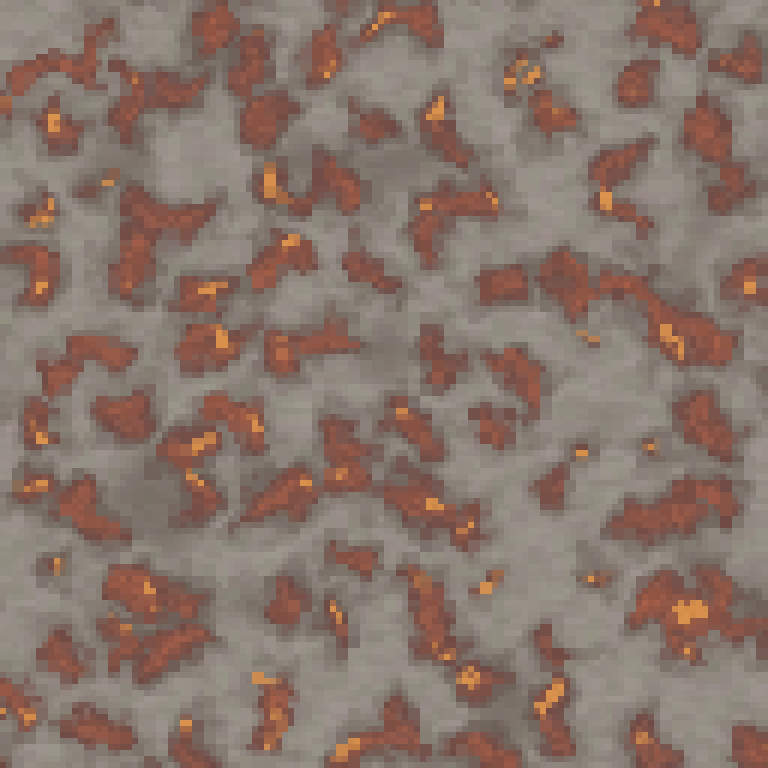
Write a Shadertoy shader that draws this texture.

```glsl
float hash(vec2 p) {
    vec3 q = fract(p.xyx * 0.1031);
    q += dot(q, q.yzx + 33.33);
    return fract((q.x + q.y) * q.z);
}

vec2 hash2(vec2 p) {
    return vec2(hash(p + 17.0), hash(p + 71.0));
}

float gradientDot(vec2 corner, vec2 offset) {
    float a = 6.2832 * hash(corner + 130.0);
    return dot(vec2(cos(a), sin(a)), offset);
}

float gradientNoise(vec2 p) {
    vec2 i = floor(p), f = fract(p);
    vec2 u = f * f * f * (f * (f * 6.0 - 15.0) + 10.0);
    vec2 e = vec2(1, 0);
    float low = mix(gradientDot(i, f), gradientDot(i + e, f - e), u.x);
    float high = mix(gradientDot(i + e.yx, f - e.yx), gradientDot(i + 1.0, f - 1.0), u.x);
    return mix(low, high, u.y);
}

// Snaps to square blocks, some of them twice as large or twice as wide
vec2 mosaic(vec2 uv) {
    float pick = hash(floor(uv * 64.0));
    vec2 count = pick > 0.85 ? vec2(64) : pick > 0.6 ? vec2(64, 128) : vec2(128);
    return (floor(uv * count) + 0.5) / count;
}

// Bent, scattered grains: x = signed distance, y = hot spot, z = tone of the nearest grain
vec3 grains(vec2 p) {
    vec3 result = vec3(1, 0, 0);
    for (int y = -1; y <= 1; y++)
    for (int x = -1; x <= 1; x++) {
        vec2 id = floor(p) + vec2(x, y);
        vec2 shape = hash2(id + 200.0), look = hash2(id + 400.0);
        float small = step(0.84, hash(id + 600.0));
        vec2 q = p - id - 0.5 - 0.8 * (hash2(id) - 0.5);

        float a = -0.75 + 2.6 * (look.x - 0.5);
        q = mat2(cos(a), -sin(a), sin(a), cos(a)) * q;
        q.y += 2.6 * (look.y - 0.5) * q.x * q.x;

        float halfLength = mix(mix(0.06, 0.35, shape.x), 0.04, small);
        float radius = mix(mix(0.16, 0.25, shape.y), 0.09, small);
        float d = length(vec2(max(abs(q.x) - halfLength, 0.0), q.y)) - radius;
        if (d < result.x) result.xz = vec2(d, look.y);

        vec2 spot = q - vec2(halfLength * sign(shape.y - 0.4), 0.04);
        float heat = max(small, smoothstep(0.25, 0.8, hash(id + 800.0)));
        result.y = max(result.y, heat * smoothstep(0.2, 0.03, length(spot * vec2(0.8, 1.2))));
    }
    return result;
}

vec3 surface(vec2 uv) {
    vec2 p = mosaic(uv);
    float speckle = hash(floor(p * 128.0)) - 0.5;
    float mottle = gradientNoise(p * 42.0);

    // Grey ground with faint, wide flakes
    float flake = hash(floor(p * vec2(42, 96))) - 0.5;
    vec3 color = vec3(0.588, 0.56, 0.525);
    color += 0.035 * flake + 0.04 * gradientNoise(p * vec2(24, 50));
    color += vec3(0.03, -0.01, 0.035) * gradientNoise(p * 33.0 + 9.0);

    // Ragged outline
    vec2 warp = vec2(gradientNoise(p * 22.0), gradientNoise(p * 22.0 + 40.0));
    vec3 grain = grains(p * 10.0 + 0.3 * warp);
    float d = grain.x + 0.16 * mottle + 0.04 * speckle;

    // Soft brown shade around the grains and in loose smudges
    float smudge = gradientNoise(p * 7.0 + 3.0);
    float shade = smoothstep(0.34, -0.02, d) * (0.8 + 0.9 * smudge);
    shade = max(shade, 0.7 * smoothstep(0.12, 0.5, smudge));
    color = mix(color, vec3(0.435, 0.39, 0.36) + 0.02 * flake, clamp(shade, 0.0, 1.0));

    // Rust body, brighter inside, with orange hot spots
    float depth = smoothstep(0.02, -0.2, d);
    float tone = 0.65 * depth + 0.3 * (grain.z - 0.5) + 0.6 * mottle + 0.35 * speckle;
    vec3 rust = mix(vec3(0.455, 0.31, 0.285), vec3(0.64, 0.36, 0.27), clamp(tone, 0.0, 1.0));
    float heat = grain.y * (0.9 + 0.9 * speckle + 0.9 * mottle);
    rust = mix(rust, vec3(0.84, 0.56, 0.29), smoothstep(0.2, 0.95, heat));
    rust += 0.035 * speckle;
    return mix(color, rust, smoothstep(0.08, -0.06, d));
}

void mainImage(out vec4 fragColor, in vec2 fragCoord) {
    // Four samples per pixel smooth the block edges
    vec3 color = vec3(0);
    for (int i = 0; i < 4; i++) {
        vec2 offset = vec2(i % 2, i / 2) * 0.5 - 0.25;
        color += surface((fragCoord + offset) / iResolution.y);
    }
    fragColor = vec4(color / 4.0, 1);
}
```
